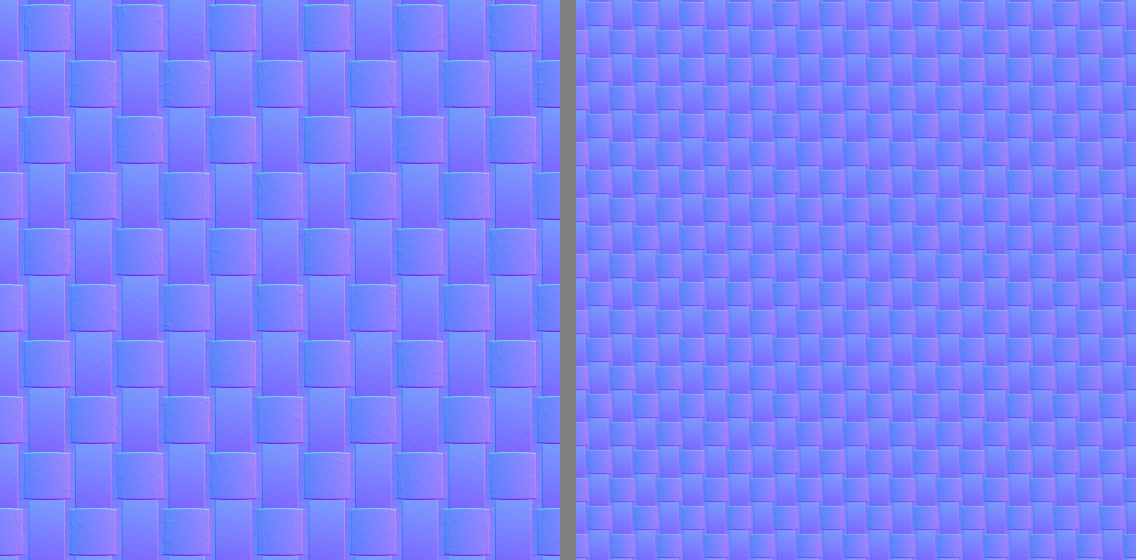
Left, the tile; right, the same tile 2 across and 2 down.
Give the GLSL for this texture map, as a Shadertoy shader.

```glsl
// Tangent-space normal map of a plain basket weave: broad creased squares over narrow upright straps.

const vec2 GRID = vec2(12.0, 10.0);        // columns and rows on the canvas
const float ROW_HEIGHT = 1.2;              // measured in column widths
const vec2 SQUARE_HALF = vec2(0.49, 0.5);
const float STRAP_HALF = 0.39;
const float STRAP_REACH = 0.7;             // half the visible strap length
const vec2 BASE_TILT = vec2(-0.035, 0.0);

float hash(vec2 p) {
    return fract(sin(dot(p, vec2(127.1, 311.7))) * 43758.5453);
}

// Value noise that wraps after a whole number of lattice cells
float wrapNoise(vec2 uv, vec2 period) {
    vec2 p = uv * period;
    vec2 i = floor(p);
    vec2 f = fract(p);
    f = f * f * (3.0 - 2.0 * f);
    float a = hash(mod(i, period));
    float b = hash(mod(i + vec2(1.0, 0.0), period));
    float c = hash(mod(i + vec2(0.0, 1.0), period));
    float d = hash(mod(i + 1.0, period));
    return mix(mix(a, b, f.x), mix(c, d, f.x), f.y);
}

// Fine leather grain plus thin upright creases
float surfaceHeight(vec2 uv, float creasing) {
    float grain = 0.06 * wrapNoise(uv, vec2(230.0)) + 0.05 * wrapNoise(uv, vec2(130.0, 140.0));
    float fold = abs(wrapNoise(uv, vec2(84.0, 37.0)) - 0.5);
    float ridge = 1.0 - smoothstep(0.0, 0.16, fold);
    return grain + creasing * (0.13 * ridge + 0.12 * wrapNoise(uv, vec2(120.0, 64.0)));
}

vec2 surfaceSlope(vec2 uv, float creasing) {
    vec2 e = vec2(1.0 / 900.0, 0.0);
    float dx = surfaceHeight(uv - e.xy, creasing) - surfaceHeight(uv + e.xy, creasing);
    float dy = surfaceHeight(uv - e.yx, creasing) - surfaceHeight(uv + e.yx, creasing);
    return vec2(dx, dy);
}

// Soft line just inside an edge; inset is the distance from that edge
float rim(float inset, float width) {
    return 1.0 - smoothstep(0.25 * width, width, abs(inset));
}

float cover(float dist, float pixel) {
    return 1.0 - smoothstep(-0.5 * pixel, 0.5 * pixel, dist);
}

// Recessed ground: the broad band dips away from its squares
vec2 groundTilt(vec2 p, bool isSquare) {
    float inBand = isSquare ? 0.0 : 1.0 - smoothstep(0.46, 0.52, abs(p.y));
    float bandEdge = rim(abs(p.y) - 0.5, 0.03);
    return BASE_TILT + vec2(-0.09 * inBand, 0.1 * bandEdge) * sign(p);
}

// Upright strap: bends along its length, sharp rolled sides
vec2 strapTilt(vec2 p) {
    float along = p.y / STRAP_REACH;
    vec2 tilt = BASE_TILT + vec2(0.05 * p.x / STRAP_HALF, 0.015 + 0.2 * along);
    tilt.x += 0.55 * rim(STRAP_HALF - p.x, 0.03);
    tilt.x -= 0.55 * rim(STRAP_HALF + p.x, 0.03);
    return tilt;
}

// Square: bends across its width, with a bowed upper and lower hem
vec2 squareTilt(vec2 p, vec2 halfSize, float bow) {
    vec2 tilt = BASE_TILT + vec2(0.25 * p.x / halfSize.x, 0.03 + 0.1 * p.y);
    tilt.x += 0.28 * rim(halfSize.x - p.x, 0.04);
    tilt.x -= 0.2 * rim(halfSize.x + p.x, 0.04);
    tilt.y += 0.52 * rim(halfSize.y - p.y, 0.04);
    tilt.y -= 0.6 * rim(halfSize.y + p.y, 0.025 + bow);
    return tilt;
}

void mainImage(out vec4 fragColor, in vec2 fragCoord) {
    vec2 uv = fragCoord / iResolution.xy;
    float pixel = GRID.x / iResolution.x;
    vec2 grid = uv * GRID + vec2(0.5, 0.0);
    vec2 cell = mod(floor(grid), GRID);
    vec2 p = (fract(grid) - 0.5) * vec2(1.0, ROW_HEIGHT);
    bool isSquare = mod(cell.x + cell.y, 2.0) < 0.5;

    // Ground and strap; a strap reaches slightly into the cells above and below
    vec2 strapPos = p;
    if (isSquare) strapPos.y -= sign(p.y) * ROW_HEIGHT;
    float strapCover = cover(abs(p.x) - STRAP_HALF, pixel);
    vec2 tilt = mix(groundTilt(p, isSquare), strapTilt(strapPos), strapCover);
    float creasing = 0.45 * (1.0 - strapCover);

    // Square with slightly uneven sides and its own amount of creasing
    if (isSquare) {
        float bow = 0.025 * (1.0 - 4.0 * p.x * p.x);
        float wobble = 0.016 * (wrapNoise(uv, vec2(48.0, 90.0)) - 0.5);
        vec2 halfSize = SQUARE_HALF + vec2(wobble, bow - 0.008);
        vec2 outside = abs(p) - halfSize;
        float squareCover = cover(max(outside.x, outside.y), pixel);
        float wear = mix(0.45, 1.0, hash(cell + 7.0)) * smoothstep(0.15, 0.42, abs(p.x));
        tilt = mix(tilt, squareTilt(p, halfSize, bow), squareCover);
        creasing = mix(creasing, wear, squareCover);
    }

    // Add the relief and encode the unit normal as colour
    tilt += surfaceSlope(uv, creasing);
    float facing = sqrt(max(1.0 - dot(tilt, tilt), 0.05));
    fragColor = vec4(0.5 + 0.5 * normalize(vec3(tilt, facing)), 1.0);
}
```
